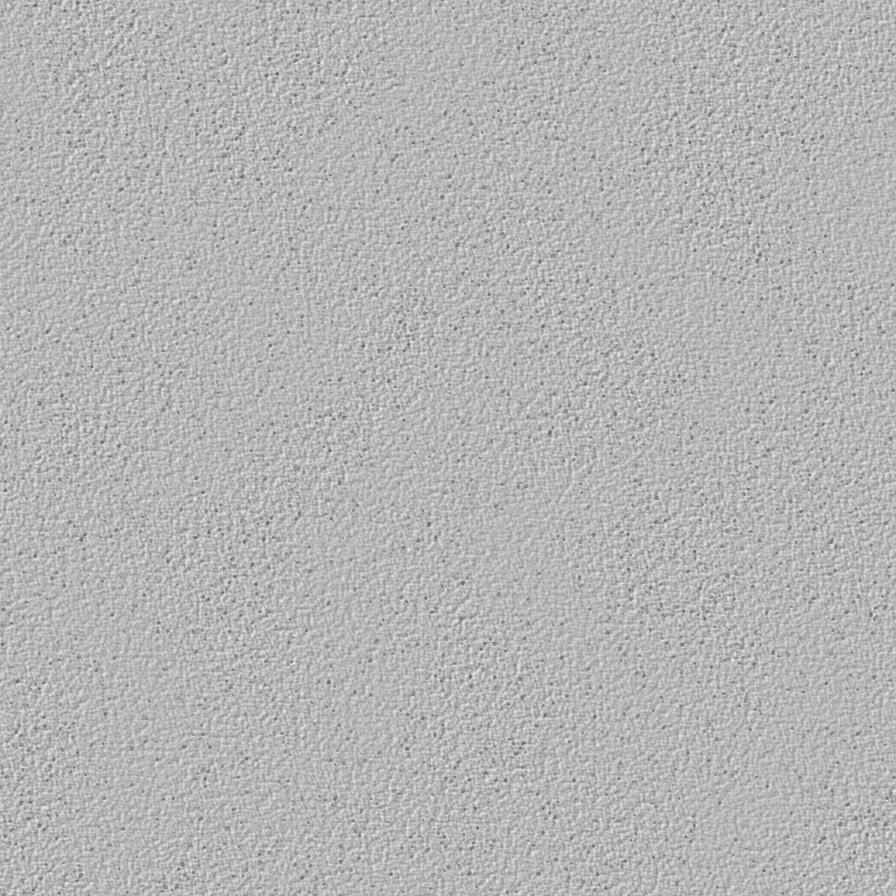
A WebGL 2 fragment shader for this texture:

```glsl
#version 300 es
precision highp float;
// Fine grey plaster: two layers of cellular bumps are lit from the upper left
// by differencing their height, and small dark pits are scattered over them.
// Layered sines vary the roughness and the number of pits in broad patches.

uniform vec2 u_resolution;
out vec4 fragColor;

vec2 hash2(vec2 cell) {
    vec3 h = fract(cell.xyx * vec3(0.1031, 0.1030, 0.0973));
    h += dot(h, h.yzx + 33.33);
    return fract((h.xx + h.yz) * h.zy);
}

// Distance to the nearest jittered grain centre.
float grainDistance(vec2 p) {
    vec2 cell = floor(p);
    float nearest = 4.0;
    for (int y = -1; y <= 1; y++) {
        for (int x = -1; x <= 1; x++) {
            vec2 neighbour = cell + vec2(x, y);
            vec2 offset = neighbour + hash2(neighbour) - p;
            nearest = min(nearest, dot(offset, offset));
        }
    }
    return sqrt(nearest);
}

// Slope of the grains towards the light: positive is lit, negative is shaded.
float relief(vec2 p, float reach) {
    vec2 toLight = reach * vec2(-0.8, 0.6);
    return grainDistance(p + toLight) - grainDistance(p - toLight);
}

// Broad, irregular patches, roughly from -1 to 1.
float patches(vec2 uv) {
    vec2 bend = uv + 0.06 * sin(uv.yx * vec2(17.0, 13.0) + vec2(1.0, 4.0));
    return 0.5 * sin(bend.x * 25.0 + 2.0 * sin(bend.y * 7.0))
         + 0.5 * sin(bend.y * 13.0 + 1.5 * sin(bend.x * 9.0) + 1.2);
}

// Dark pit (x) and the lit rim at its lower right (y).
vec2 pit(vec2 p, float chance, float pixel) {
    vec2 cell = floor(p);
    vec2 kind = hash2(cell + 71.0);
    vec2 local = p - cell - mix(vec2(0.35), vec2(0.65), hash2(cell + 19.0));
    local.x *= mix(0.85, 1.25, kind.y);
    float radius = mix(0.2, 0.38, kind.y * kind.y);
    float soft = max(0.5 * pixel, 0.06);
    float present = step(kind.x, chance);
    float hole = 1.0 - smoothstep(radius - soft, radius + soft, length(local));
    float rimDistance = length(local - vec2(0.13, -0.13));
    float rim = 1.0 - smoothstep(radius - soft, radius + soft, rimDistance);
    return present * vec2(hole, rim * (1.0 - hole));
}

void main() {
    float size = min(u_resolution.x, u_resolution.y);
    vec2 uv = gl_FragCoord.xy / size;
    float rough = patches(uv);

    // Lit grain, fine over coarse
    float grain = 0.155 * relief(uv * 260.0, 0.48)
                + 0.115 * relief(uv * 135.0 + 37.0, 0.34);
    float tone = 0.713 + grain * (1.0 + 0.16 * rough);

    // Pits on a turned grid, so that their rows do not show
    vec2 turned = mat2(0.8, 0.6, -0.6, 0.8) * uv * 130.0 + 200.0;
    vec2 hollow = pit(turned, 0.15 + 0.07 * rough, 130.0 / size);
    tone += 0.06 * hollow.y - 0.17 * hollow.x;

    fragColor = vec4(vec3(clamp(tone, 0.38, 0.93)), 1.0);
}
```
